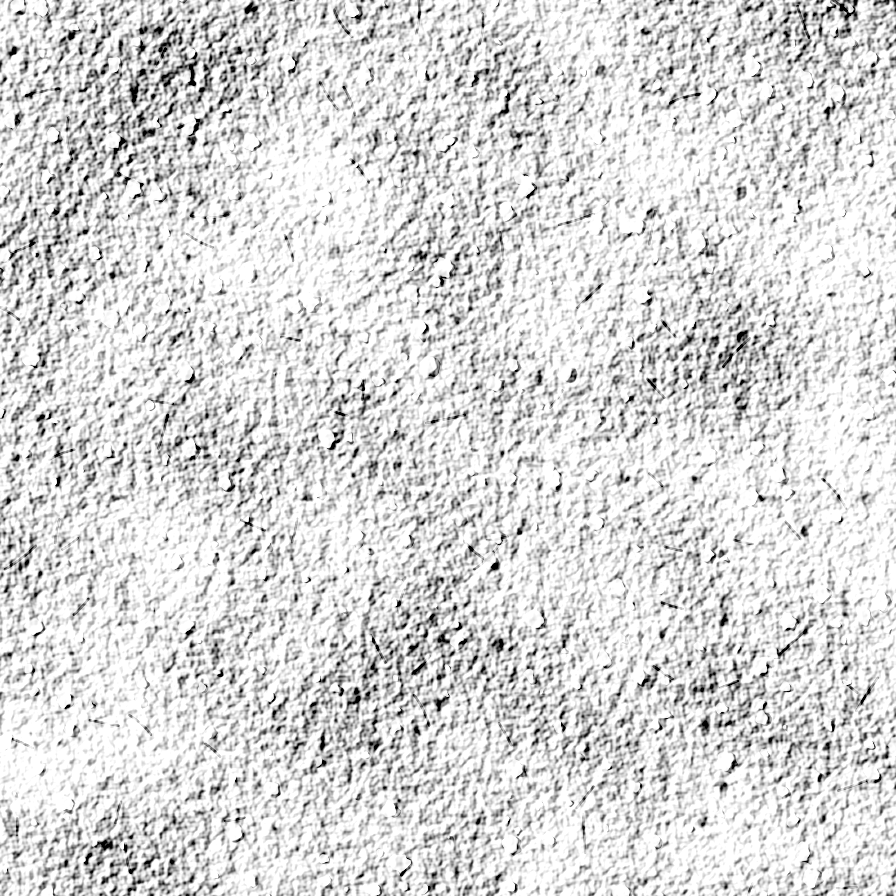
This texture is drawn by a WebGL 2 fragment shader. Its source:

```glsl
#version 300 es
precision highp float;
// Rough gritty ground in stark black and white, lit from the upper left.
// Slopes of layered gradient noise give the grain; scattered stones with
// cast shadows, pits, thin straws and broad tonal drifts lie over it.

#define FINE_FREQ 200.0
#define GRAIN_FREQ 108.0
#define CLUMP_FREQ 58.0
#define PIT_FREQ 44.0
#define STONE_FREQ 30.0
#define STRAW_FREQ 13.0
#define DRIFT_FREQ 3.4
#define STONE_SHARE 0.42
#define STRAW_SHARE 0.35
#define BIAS -0.10
#define CONTRAST 1.0

uniform vec2 u_resolution;
out vec4 fragColor;

const vec2 SHADOW_DIR = vec2(0.86, -0.51);

// Integer hash of a cell, two values from 0 to 1
vec2 hash2(vec2 cell) {
  uvec2 v = uvec2(ivec2(cell) + 4096) * 1664525u + 1013904223u;
  v.x += v.y * 1664525u;
  v.y += v.x * 1664525u;
  v ^= v >> 16u;
  v.x += v.y * 1664525u;
  v.y += v.x * 1664525u;
  v ^= v >> 16u;
  return vec2(v & 65535u) / 65535.0;
}

float corner(vec2 cell, vec2 offset) {
  float angle = 6.28318 * hash2(cell).x;
  return dot(vec2(cos(angle), sin(angle)), offset);
}

float gradientNoise(vec2 p) {
  vec2 i = floor(p), f = p - i;
  vec2 u = f * f * f * (f * (f * 6.0 - 15.0) + 10.0);
  vec2 e = vec2(1.0, 0.0);
  float low = mix(corner(i, f), corner(i + e.xy, f - e.xy), u.x);
  float high = mix(corner(i + e.yx, f - e.yx), corner(i + e.xx, f - e.xx), u.x);
  return mix(low, high, u.y);
}

// Darkness of slopes facing away from the light, about unit deviation
float relief(vec2 p, float freq) {
  vec2 q = p * freq + freq;
  vec2 reach = 0.25 * SHADOW_DIR;
  return (gradientNoise(q - reach) - gradientNoise(q + reach)) / 0.3;
}

// Scattered stones: x is the lit top, y the shadow beside it
vec2 stones(vec2 p, float pixel) {
  vec2 q = p * STONE_FREQ, home = floor(q), result = vec2(0.0);
  float blur = pixel * STONE_FREQ;
  float rough = 0.12 * gradientNoise(q * 3.7 + 31.0);
  for (int y = -1; y <= 1; y++)
    for (int x = -1; x <= 1; x++) {
      vec2 cell = home + vec2(x, y);
      vec2 place = hash2(cell + 200.0), kind = hash2(cell + 700.0);
      if (kind.x > STONE_SHARE) continue;
      float radius = 0.09 + 0.22 * kind.y * kind.y;
      vec2 d = q - cell - place;
      vec2 squash = vec2(1.0 + 0.4 * place.y, 1.0);
      float top = length(d * squash) + rough - radius;
      vec2 shifted = d - SHADOW_DIR * (0.05 + 0.35 * radius);
      float shade = length(shifted * squash) + rough - radius;
      result = max(result, 1.0 - smoothstep(-blur, blur, vec2(top, shade)));
    }
  return result;
}

// Thin, slightly bent straws
float straws(vec2 p, float pixel) {
  vec2 q = p * STRAW_FREQ, home = floor(q);
  float blur = pixel * STRAW_FREQ, mask = 0.0;
  for (int y = -1; y <= 1; y++)
    for (int x = -1; x <= 1; x++) {
      vec2 cell = home + vec2(x, y);
      vec2 place = hash2(cell + 1300.0), kind = hash2(cell + 1900.0);
      if (kind.x > STRAW_SHARE) continue;
      float angle = 3.14159 * kind.y;
      vec2 axis = vec2(cos(angle), sin(angle)), d = q - cell - place;
      float along = dot(d, axis);
      float across = dot(d, vec2(-axis.y, axis.x)) + (place.x - 0.5) * along * along;
      float span = 0.12 + 0.18 * place.y;
      float dist = length(vec2(max(abs(along) - span, 0.0), across));
      mask = max(mask, 1.0 - smoothstep(0.0, blur, dist - 0.012));
    }
  return mask;
}

void main() {
  vec2 p = gl_FragCoord.xy / u_resolution.y;
  float pixel = 1.0 / u_resolution.y;

  // Warping breaks round bumps into angular crumbs
  vec2 warp = vec2(gradientNoise(p * 130.0 + 11.0), gradientNoise(p * 130.0 + 57.0));
  vec2 w = p + 0.0035 * warp;

  // Grain and broad drifts
  float dark = 0.52 * relief(p, FINE_FREQ) + 0.62 * relief(w, GRAIN_FREQ)
             + 0.40 * relief(w, CLUMP_FREQ);
  float drift = 1.3 * gradientNoise(p * DRIFT_FREQ + 5.0)
              + 0.8 * gradientNoise(p * DRIFT_FREQ * 2.7 + 23.0);
  dark = dark * (1.0 + 0.25 * drift) + drift + BIAS;

  // Pits, straws and stones
  dark += 1.6 * smoothstep(0.32, 0.58, gradientNoise(w * PIT_FREQ + 71.0));
  dark += 1.3 * straws(p, pixel);
  vec2 stone = stones(w, pixel);
  dark += 1.5 * stone.y * (1.0 - stone.x);
  dark = mix(dark, -0.9 + 0.25 * dark, 0.85 * stone.x);

  // Tone curve: wide whites, short tail into black
  float z = max(dark * CONTRAST, -1.2);
  float tone = clamp(0.88 - 0.22 * z - 0.07 * z * z, 0.0, 1.0);
  fragColor = vec4(vec3(tone), 1.0);
}
```
